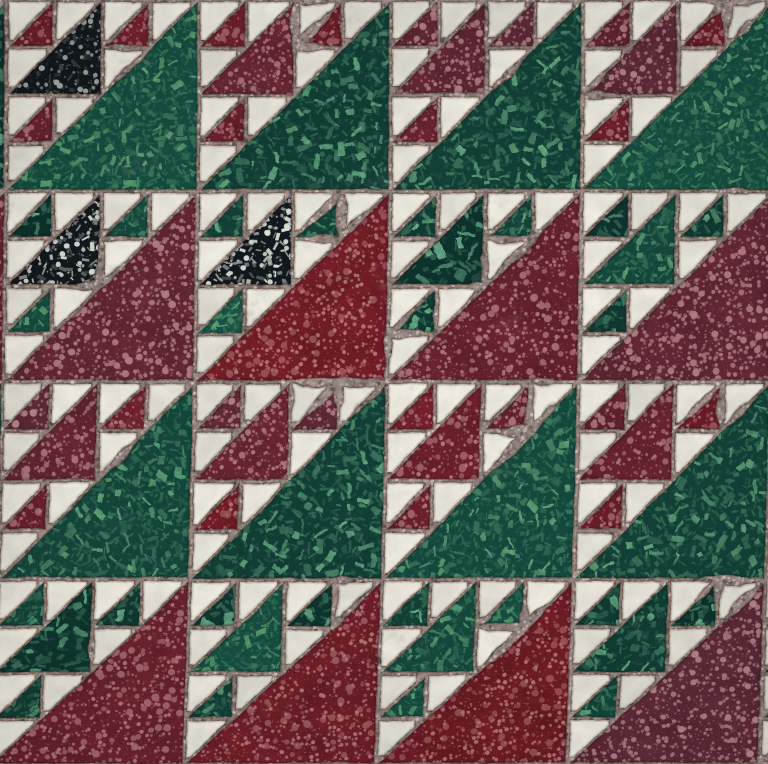
Reproduce this pattern procedurally as a Shadertoy shader.

```glsl
#define REPEATS 4.0
#define JOINT 0.0105
#define WOBBLE 0.006
#define WEAR 0.022
#define SHARD_DENSITY 15.0
#define FLECK_DENSITY 42.0
#define IVORY vec3(0.925, 0.91, 0.865)
#define MORTAR vec3(0.61, 0.55, 0.53)

float hash(vec2 p) {
    vec3 h = fract(p.xyx * 0.1031);
    h += dot(h, h.yzx + 33.33);
    return fract((h.x + h.y) * h.z);
}

vec2 hash2(vec2 p) {
    return vec2(hash(p + 17.3), hash(p + 61.7));
}

// Layered sines, roughly -1 to 1
float waves(vec2 p) {
    float sum = 0.0, amp = 0.5;
    for (int i = 0; i < 4; i++) {
        sum += amp * sin(p.x + 1.7 * sin(p.y)) * cos(p.y + 1.3 * sin(p.x * 0.8));
        p = mat2(1.5, 1.2, -1.2, 1.5) * p + 2.3;
        amp *= 0.55;
    }
    return sum;
}

// Randomly turned crystals, one per grid cell: brightness 0 to 1
float shards(vec2 p, float blur) {
    float light = 0.0;
    for (int j = -1; j <= 1; j++)
    for (int i = -1; i <= 1; i++) {
        vec2 cell = floor(p) + vec2(i, j);
        vec2 r = hash2(cell), k = hash2(cell + 133.0);
        float a = 6.283 * k.x, c = cos(a), s = sin(a);
        vec2 v = mat2(c, s, -s, c) * (p - cell - r);
        v.y += 0.25 * v.x * (r.x - 0.5);
        vec2 e = abs(v) - vec2(0.2 + 0.38 * r.y, 0.09 + 0.2 * k.y * k.y);
        float d = max(max(e.x, e.y), (e.x + e.y) * 0.7 + 0.04);
        light = max(light, smoothstep(blur, -blur, d) * mix(0.2, 1.0, hash(cell + 311.0)));
    }
    return light;
}

// Round mineral grains of mixed size
float flecks(vec2 p, float blur) {
    float light = 0.0;
    for (int j = -1; j <= 1; j++)
    for (int i = -1; i <= 1; i++) {
        vec2 cell = floor(p) + vec2(i, j);
        float size = hash(cell + 211.0);
        float d = length(p - cell - hash2(cell)) - 0.48 * size * size;
        light = max(light, smoothstep(blur, -blur, d) * size);
    }
    return light;
}

vec3 greenStone(vec2 p, float tone, float px) {
    float density = SHARD_DENSITY * mix(0.75, 1.25, tone);
    vec2 bent = p * density + 0.12 * vec2(waves(p * 50.0), waves(p * 50.0 + 4.0));
    float light = shards(bent, px * density * 0.7);
    light = max(light, 0.45 * shards(p * density * 1.7 + 9.0, px * density * 1.2));
    vec3 base = mix(vec3(0.05, 0.19, 0.17), vec3(0.09, 0.31, 0.26), tone);
    vec3 crystal = mix(vec3(0.42, 0.68, 0.54), vec3(0.36, 0.62, 0.44), tone);
    return mix(base, crystal, light * (0.9 + 0.2 * waves(p * 60.0)));
}

vec3 redStone(vec2 p, float tone, float px) {
    float fine = flecks(p * FLECK_DENSITY, px * FLECK_DENSITY * 0.7);
    float coarse = flecks(p * FLECK_DENSITY * 0.55 + 5.0, px * FLECK_DENSITY * 0.4);
    vec3 base = mix(vec3(0.43, 0.10, 0.13), vec3(0.35, 0.16, 0.21), tone);
    base *= 1.0 + 0.12 * waves(p * 9.0);
    return mix(base, vec3(0.80, 0.62, 0.63), max(fine * 0.65, coarse * mix(0.35, 0.8, tone)));
}

vec3 blackStone(vec2 p, float tone, float px) {
    float grain = max(flecks(p * 30.0, px * 20.0), shards(p * 24.0, px * 18.0) * tone);
    return mix(vec3(0.07, 0.09, 0.11), vec3(0.84, 0.86, 0.82), grain * mix(0.6, 1.0, tone));
}

void mainImage(out vec4 fragColor, in vec2 fragCoord) {
    vec2 uv = fragCoord / iResolution.xy;
    uv.y = 1.0 - uv.y;
    float px = REPEATS / iResolution.y;

    // Hand-laid grid: columns lean, one row is taller
    vec2 g = uv * REPEATS;
    g.x += 0.08 * uv.y * uv.y - 0.035;
    g.y -= 0.035 * smoothstep(0.5, 0.75, uv.y) * smoothstep(1.05, 0.8, uv.y);
    g += WOBBLE * vec2(waves(g * 11.0), waves(g * 11.0 + 7.0));
    vec2 tile = floor(g), q = fract(g), id = tile;

    // Triangle subdivision: lower right halves are solid, upper left halves split again
    float size = 1.0;
    for (int i = 0; i < 2; i++) {
        if (q.x + q.y > 1.0) break;
        q *= 2.0;
        id = id * 2.0 + floor(q) + 37.0;
        q = fract(q);
        size *= 0.5;
    }
    bool ivory = q.x + q.y < 1.0;
    float tone = hash(id + 5.0);

    // Distance inside the piece, with blunted ivory tips
    vec2 leg = ivory ? q : 1.0 - q;
    float inside = min(min(leg.x, leg.y), abs(q.x + q.y - 1.0) * 0.707 + 0.004 / size);
    if (ivory) inside = min(inside, 0.9 - 0.08 * tone - max(q.x, q.y));
    float worn = WEAR * smoothstep(0.42, 0.85, waves(g * 3.1 + 1.0));
    float edge = inside * size - JOINT * mix(0.75, 1.3, hash(id + 91.0)) - worn;
    edge += 0.003 * waves(g * 70.0);

    // Stone choice: red and green swap places on alternate rows
    bool green = (mod(tile.y, 2.0) < 0.5) == (size > 0.75);
    bool black = size == 0.5 && length(tile - vec2(0.3, 0.7)) < 0.8;
    vec3 stone;
    if (ivory) stone = IVORY * (0.98 + 0.05 * waves(g * 14.0) - 0.06 * tone * tone);
    else if (black) stone = blackStone(g, 0.3 + 0.7 * tile.y, px);
    else if (green) stone = greenStone(g, tone, px);
    else stone = redStone(g, tone, px);
    stone *= mix(0.8, 1.0, smoothstep(0.0, 0.014, edge));

    // Gritty mortar, darker beside the stones
    vec3 mortar = MORTAR * (0.92 + 0.22 * waves(g * 45.0));
    mortar += 0.2 * flecks(g * 48.0, px * 30.0) - 0.14 * flecks(g * 38.0 + 3.0, px * 24.0);
    mortar *= mix(vec3(0.76, 0.70, 0.66), vec3(1.0), smoothstep(0.0, 0.012, -edge));

    vec3 color = mix(mortar, stone, smoothstep(-0.7 * px, 0.7 * px, edge));
    color = mix(color, MORTAR, 0.25 * smoothstep(0.35, 0.8, waves(g * 5.0 + 3.0)) * flecks(g * 30.0 + 8.0, 0.5));
    color *= 1.03 - 0.22 * dot(uv - 0.5, uv - 0.5);
    fragColor = vec4(clamp(color, 0.0, 1.0), 1.0);
}
```
